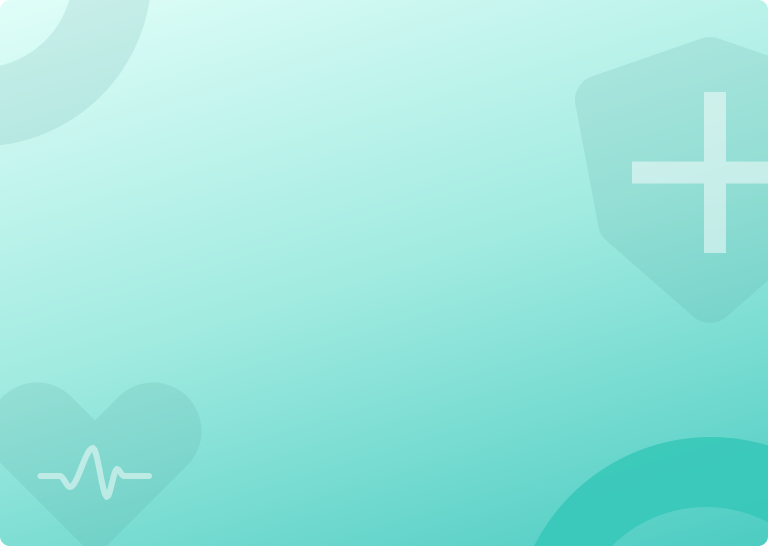
Reproduce this background procedurally as a WebGL 1 fragment shader.

```glsl
precision highp float;
// Soft teal health-care backdrop: a tilted three-stop gradient with translucent
// rings, a rounded shield with a cross, and a heart with a pulse line.
// Shapes are signed distances in units of the canvas height, layered in order.

uniform vec2 u_resolution;

#define PALE vec3(0.88, 0.995, 0.975)
#define MINT vec3(0.63, 0.92, 0.88)
#define TEAL vec3(0.30, 0.80, 0.76)
#define SHADE vec3(0.28, 0.58, 0.56)
#define RING_COLOR vec3(0.20, 0.78, 0.72)
#define GRADIENT_TILT 0.294
#define CORNER_RADIUS 0.018
#define SHADE_ALPHA 0.14
#define LIGHT_ALPHA 0.49
#define RING_ALPHA 0.82
#define PULSE_RADIUS 0.0055
#define PULSE_STEPS 64

// Antialiased coverage of a signed distance
float cover(float d) {
  return clamp(0.5 - d * u_resolution.y, 0.0, 1.0);
}

float sdBox(vec2 p, vec2 halfSize) {
  vec2 q = abs(p) - halfSize;
  return length(max(q, 0.0)) + min(max(q.x, q.y), 0.0);
}

float sdSegment(vec2 p, vec2 a, vec2 b) {
  vec2 ab = b - a;
  return length(p - a - ab * clamp(dot(p - a, ab) / dot(ab, ab), 0.0, 1.0));
}

// Positive to the left of the line from a to b
float side(vec2 p, vec2 a, vec2 b) {
  vec2 ab = b - a;
  return ab.x * (p.y - a.y) - ab.y * (p.x - a.x);
}

// Convex outline mirrored about x = 0, rounded by an outward offset
float sdShield(vec2 p) {
  p.x = abs(p.x);
  vec2 top = vec2(0.0, 0.8864);
  vec2 shoulder = vec2(0.2015, 0.8168);
  vec2 hip = vec2(0.1593, 0.5934);
  vec2 tip = vec2(0.0, 0.4542);
  float d = min(sdSegment(p, top, shoulder),
            min(sdSegment(p, shoulder, hip), sdSegment(p, hip, tip)));
  float outside = max(side(p, top, shoulder),
                  max(side(p, shoulder, hip), side(p, hip, tip)));
  return (outside < 0.0 ? -d : d) - 0.0458;
}

float sdCross(vec2 p) {
  return min(sdBox(p, vec2(0.0201, 0.1474)), sdBox(p, vec2(0.152, 0.0201)));
}

// Two diagonal lobes joined over a square standing on its corner
float sdHeart(vec2 p) {
  p.x = abs(p.x);
  float lobe = sdSegment(p, vec2(0.0), vec2(0.1062)) - 0.0888;
  float diamond = (p.x + abs(p.y) - 0.1256) * 0.7071;
  return min(lobe, diamond);
}

// Heartbeat trace: successive smooth rises and falls
float pulseHeight(float x) {
  return -0.0201 * smoothstep(-0.0641, -0.0458, x)
       + 0.0714 * smoothstep(-0.0458, -0.0037, x)
       - 0.0897 * smoothstep(-0.0037, 0.0220, x)
       + 0.0513 * smoothstep(0.0220, 0.0403, x)
       - 0.0129 * smoothstep(0.0403, 0.0531, x);
}

float sdPulse(vec2 p) {
  float d = 1.0;
  vec2 last = vec2(-0.0998, 0.0);
  for (int i = 1; i <= PULSE_STEPS; i++) {
    float x = mix(-0.0998, 0.0989, float(i) / float(PULSE_STEPS));
    vec2 next = vec2(x, pulseHeight(x));
    d = min(d, sdSegment(p, last, next));
    last = next;
  }
  return d - PULSE_RADIUS;
}

void main() {
  vec2 p = gl_FragCoord.xy / u_resolution.y;
  vec2 halfCanvas = 0.5 * vec2(u_resolution.x / u_resolution.y, 1.0);
  vec2 centered = p - halfCanvas;

  // Gradient running corner to corner, mostly downward
  vec2 dir = vec2(sin(GRADIENT_TILT), -cos(GRADIENT_TILT));
  float t = 0.5 + 0.5 * dot(centered, dir) / dot(halfCanvas, abs(dir));
  vec3 color = t < 0.5 ? mix(PALE, MINT, 2.0 * t) : mix(MINT, TEAL, 2.0 * t - 1.0);

  // Upper left ring
  float r = length(p - vec2(-0.0385, 1.0476));
  color = mix(color, SHADE, SHADE_ALPHA * cover(abs(r - 0.244) - 0.072));

  // Shield and cross
  color = mix(color, SHADE, SHADE_ALPHA * cover(sdShield(p - vec2(1.3004, 0.0))));
  color = mix(color, vec3(1.0), LIGHT_ALPHA * cover(sdCross(p - vec2(1.3095, 0.684))));

  // Heart and pulse
  color = mix(color, SHADE, SHADE_ALPHA * cover(sdHeart(p - vec2(0.174, 0.1044))));
  color = mix(color, vec3(1.0), LIGHT_ALPHA * cover(sdPulse(p - vec2(0.174, 0.1282))));

  // Lower right ring, with a slightly offset hole
  float ring = max(length(p - vec2(1.3022, -0.163)) - 0.3626,
                   0.2436 - length(p - vec2(1.293, -0.1722)));
  color = mix(color, RING_COLOR, RING_ALPHA * cover(ring));

  // Rounded canvas corners on white
  float frame = sdBox(centered, halfCanvas - CORNER_RADIUS) - CORNER_RADIUS;
  gl_FragColor = vec4(mix(vec3(1.0), color, cover(frame)), 1.0);
}
```
